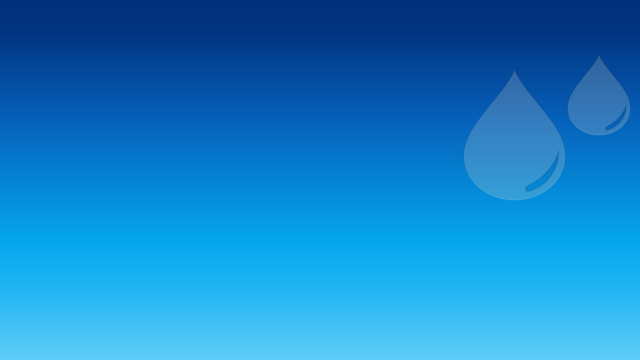
Reproduce this background procedurally as a WebGL 1 fragment shader.

```glsl
precision highp float;

uniform vec2 u_resolution;

// Sky colours, from top to bottom
const vec3 NIGHT = vec3(0.004, 0.180, 0.480);
const vec3 NAVY = vec3(0.004, 0.205, 0.505);
const vec3 COBALT = vec3(0.020, 0.380, 0.730);
const vec3 AZURE = vec3(0.020, 0.650, 0.930);
const vec3 CYAN = vec3(0.085, 0.690, 0.950);
const vec3 PALE = vec3(0.370, 0.800, 0.970);

// Drops: offset from the canvas centre line, height above the base, scale
const vec3 LARGE_DROP = vec3(0.5405, 0.568, 0.3634);
const vec3 SMALL_DROP = vec3(0.7750, 0.701, 0.2245);
const vec3 GLASS = vec3(0.95, 0.90, 0.80);
const float GLASS_ALPHA = 0.20;
const float RIM_ALPHA = 0.13;
const float RIM_WIDTH = 0.0022;

// Drop proportions, for a drop of height 1
const float HALF_WIDTH = 0.389;
const float NECK = 0.66;
const float BELLY = 0.34;
const float TAPER = 1.3;
const float HALF_PI = 1.570796;

float ramp(float a, float b, float x) {
    return clamp((x - a) / (b - a), 0.0, 1.0);
}

float smoothMax(float a, float b, float k) {
    float h = max(k - abs(a - b), 0.0) / k;
    return max(a, b) + 0.25 * h * h * k;
}

vec3 sky(float depth) {
    vec3 c = mix(NIGHT, NAVY, ramp(0.0, 0.09, depth));
    c = mix(c, COBALT, ramp(0.09, 0.333, depth));
    c = mix(c, AZURE, ramp(0.333, 0.667, depth));
    c = mix(c, CYAN, ramp(0.667, 0.76, depth));
    return mix(c, PALE, ramp(0.76, 1.0, depth));
}

// Approximate distance to a drop centred on its widest line
float dropDistance(vec2 p) {
    if (p.y > 0.0) {
        float s = max(1.0 - p.y / NECK, 0.0);
        float angle = HALF_PI * pow(s, TAPER);
        float slope = HALF_WIDTH * cos(angle) * HALF_PI * TAPER
            * pow(s, TAPER - 1.0) / NECK;
        float side = abs(p.x) - HALF_WIDTH * sin(angle);
        return max(side / sqrt(1.0 + slope * slope), p.y - NECK);
    }
    vec2 radii = vec2(HALF_WIDTH, BELLY);
    float k = max(length(p / radii), 0.001);
    return k * (k - 1.0) / max(length(p / (radii * radii)), 0.001);
}

// Crescent between two arcs, with a blunt lower end
float glintDistance(vec2 p) {
    float outer = length(p - vec2(0.025, 0.025)) - 0.309;
    float inner = 0.446 - length(p - vec2(-0.083, 0.175));
    return smoothMax(max(outer, inner), 0.083 - p.x, 0.03);
}

vec3 addDrop(vec3 base, vec2 p, vec3 place, float pixel) {
    vec2 local = (p - place.xy) / place.z;
    float body = dropDistance(local) * place.z;
    float glint = glintDistance(local) * place.z;
    float shape = max(body, -glint);
    float fill = 1.0 - smoothstep(-0.5 * pixel, 0.5 * pixel, shape);
    vec3 c = mix(base, GLASS, fill * GLASS_ALPHA);

    // Bevel: dark on the shoulders, light beneath
    float width = max(RIM_WIDTH, pixel);
    float rim = 1.0 - smoothstep(0.0, width, abs(body));
    vec3 rimColor = mix(GLASS, base * 0.35, smoothstep(-0.25, 0.05, local.y));
    c = mix(c, rimColor, rim * RIM_ALPHA);

    // Shaded edge around the cut-out glint
    float edge = 1.0 - smoothstep(0.0, 1.5 * width, abs(glint));
    return mix(c, base * 0.5, edge * RIM_ALPHA * 1.6);
}

void main() {
    vec2 p = gl_FragCoord.xy / u_resolution.y;
    p.x -= 0.5 * u_resolution.x / u_resolution.y;
    float pixel = 1.0 / u_resolution.y;

    vec3 color = sky(1.0 - p.y);
    color = addDrop(color, p, LARGE_DROP, pixel);
    color = addDrop(color, p, SMALL_DROP, pixel);
    gl_FragColor = vec4(color, 1.0);
}
```
